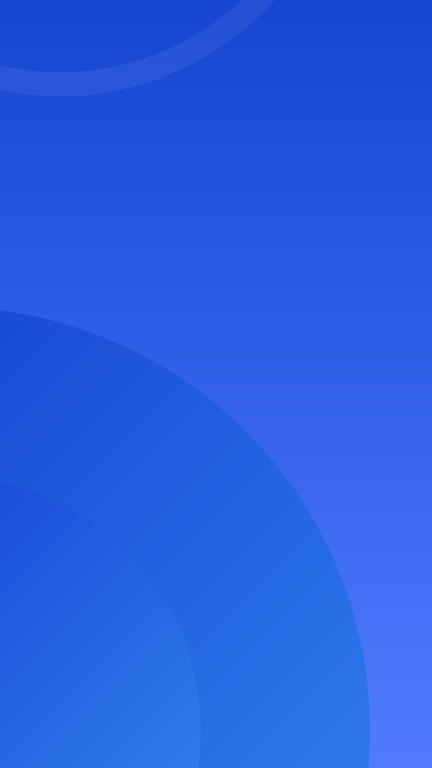
Give the GLSL for this background, as a Shadertoy shader.

```glsl
// A calm blue backdrop: a vertical gradient, two concentric discs rising from
// the lower left with diagonal gradients, and a faint ring cut off by the top.
// Each shape is a circle distance, blended in with a one-pixel soft edge.

// Coverage of a shape from its signed distance, in units of canvas width
float cover(float dist) {
    return clamp(0.5 - dist * iResolution.x, 0.0, 1.0);
}

void mainImage(out vec4 fragColor, in vec2 fragCoord) {
    vec2 p = fragCoord / iResolution.x;
    float top = iResolution.y / iResolution.x;

    // Vertical backdrop, brightest at the bottom
    vec3 color = mix(vec3(0.318, 0.486, 1.0), vec3(0.086, 0.271, 0.820), p.y / top);

    // Faint white ring centred above the canvas
    float ringDist = abs(length(p - vec2(0.139, top + 0.444)) - 0.639) - 0.0278;
    color = mix(color, vec3(1.0), 0.06 * cover(ringDist));

    // Concentric discs, lighter toward the lower right
    float discDist = length(p - vec2(-0.125, 0.0856));
    float diagonal = p.x - p.y;

    vec3 outerColor = mix(vec3(0.098, 0.298, 0.835), vec3(0.173, 0.467, 0.914),
                          clamp((diagonal + 1.037) / 1.829, 0.0, 1.0));
    color = mix(color, outerColor, cover(discDist - 0.9815));

    vec3 innerColor = mix(vec3(0.106, 0.310, 0.851), vec3(0.184, 0.475, 0.914),
                          clamp((diagonal + 0.644) / 1.065, 0.0, 1.0));
    color = mix(color, innerColor, cover(discDist - 0.590));

    fragColor = vec4(color, 1.0);
}
```
